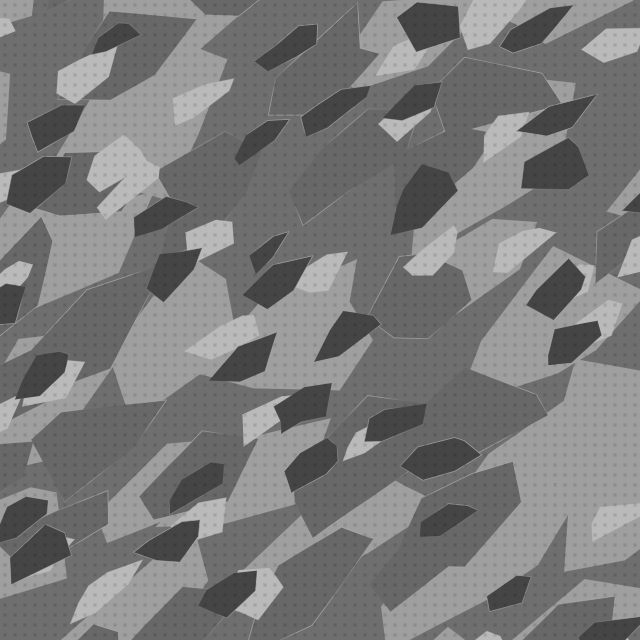
Give the GLSL for this pattern, as a Shadertoy shader.

```glsl
// Angular grey camouflage: slanted, stretched random polygons in four layers,
// each scattered on a jittered grid, with thin worn outlines and a fine
// regular grid of small square dots darkening everything.

#define SLANT 0.62          // direction of the shapes, radians
#define STRETCH 1.38        // elongation along the slant
#define DOTS 64.0           // dots across the canvas
#define DOT_SIZE 0.30       // dot width as part of its spacing
#define DOT_SHADE 0.87      // brightness inside a dot
#define LINE_HALF 0.0006    // half width of the outlines
#define LINE_GREY 0.70
#define BASE_GREY 0.435
#define SHADE_GREY 0.407
#define LIGHT_GREY 0.625
#define BRIGHT_GREY 0.73
#define DARK_GREY 0.272

const float TAU = 6.2832;

vec2 hash2(vec3 p) {
    p = fract(p * vec3(0.1031, 0.1030, 0.0973));
    p += dot(p, p.yzx + 33.33);
    return fract((p.xx + p.yz) * p.zy);
}

float gradientCorner(vec2 cell, vec2 offset) {
    float angle = TAU * hash2(vec3(cell, 7.0)).x;
    return dot(vec2(cos(angle), sin(angle)), offset);
}

float gradientNoise(vec2 p) {
    vec2 i = floor(p), f = p - i, u = f * f * (3.0 - 2.0 * f);
    vec2 x = vec2(1.0, 0.0), y = vec2(0.0, 1.0);
    return mix(mix(gradientCorner(i, f), gradientCorner(i + x, f - x), u.x),
               mix(gradientCorner(i + y, f - y), gradientCorner(i + 1.0, f - 1.0), u.x), u.y);
}

// Maps the unstretched shape space to the canvas, keeping areas
mat2 slantMatrix() {
    float c = cos(SLANT), s = sin(SLANT);
    return mat2(c * STRETCH, s * STRETCH, -s / STRETCH, c / STRETCH);
}

// Random vertex of the polygon that belongs to a cell
vec2 vertex(vec3 id, float k, float count, float flatness) {
    vec2 h = hash2(id + vec3(0.0, 0.0, k));
    float angle = TAU * (k + 0.7 * (h.x - 0.5)) / count;
    return mix(0.55, 1.3, h.y) * vec2(cos(angle), flatness * sin(angle));
}

// Signed distance to that polygon, p relative to its centre
float polygonDistance(vec2 p, vec3 id, mat2 toCanvas) {
    vec2 shape = hash2(id + vec3(0.0, 0.0, 11.0));
    float count = 5.0 + floor(3.0 * shape.x);
    float flatness = mix(0.65, 1.15, shape.y);
    vec2 a = toCanvas * vertex(id, count - 1.0, count, flatness);
    float d2 = 1e6, side = 1.0;
    for (float k = 0.0; k < count; k++) {
        vec2 b = toCanvas * vertex(id, k, count, flatness);
        vec2 edge = a - b, w = p - b;
        vec2 gap = w - edge * clamp(dot(w, edge) / dot(edge, edge), 0.0, 1.0);
        d2 = min(d2, dot(gap, gap));
        bvec3 above = bvec3(p.y >= b.y, p.y < a.y, edge.x * w.y > edge.y * w.x);
        if (all(above) || all(not(above))) side = -side;
        a = b;
    }
    return side * sqrt(d2);
}

// Distance to the union of one layer of scattered polygons
float scatter(vec2 p, float cells, float size, float presence, float seed) {
    mat2 toCanvas = slantMatrix() / cells;
    vec2 home = floor(inverse(toCanvas) * p);
    float d = 1.0;
    for (int y = -1; y <= 1; y++)
    for (int x = -1; x <= 1; x++) {
        vec2 cell = home + vec2(x, y);
        if (hash2(vec3(cell, seed + 13.0)).x > presence) continue;
        vec2 centre = cell + 0.1 + 0.8 * hash2(vec3(cell, seed + 15.0));
        d = min(d, polygonDistance(p - toCanvas * centre, vec3(cell, seed), toCanvas * size));
    }
    return d;
}

// Fills a layer, then draws its worn outline
float paint(float under, float grey, float d, float wear, float pixel) {
    float fill = clamp(0.5 - d / pixel, 0.0, 1.0);
    float line = clamp((LINE_HALF - abs(d)) / pixel + 0.5, 0.0, 1.0);
    return mix(mix(under, grey, fill), LINE_GREY, line * wear);
}

void mainImage(out vec4 fragColor, in vec2 fragCoord) {
    vec2 p = fragCoord / iResolution.y;
    float pixel = 1.0 / iResolution.y;
    float wear = 0.75 * smoothstep(-0.25, 0.25, gradientNoise(p * 9.0));

    // Layers from the bottom up
    float grey = BASE_GREY;
    grey = paint(grey, LIGHT_GREY, scatter(p, 4.6, 0.58, 0.80, 20.0), 0.4 * wear, pixel);
    grey = paint(grey, SHADE_GREY, scatter(p, 5.4, 0.50, 0.70, 40.0), wear, pixel);
    grey = paint(grey, BRIGHT_GREY, scatter(p, 6.0, 0.28, 0.62, 60.0), 0.5 * wear, pixel);
    grey = paint(grey, DARK_GREY, scatter(p, 6.4, 0.29, 0.75, 80.0), wear, pixel);

    // Square dots
    vec2 fromDot = abs(fract(p * DOTS) - 0.5);
    float edge = (max(fromDot.x, fromDot.y) - 0.5 * DOT_SIZE) / DOTS;
    grey *= mix(1.0, DOT_SHADE, clamp(0.5 - edge / pixel, 0.0, 1.0));

    fragColor = vec4(vec3(grey), 1.0);
}
```
